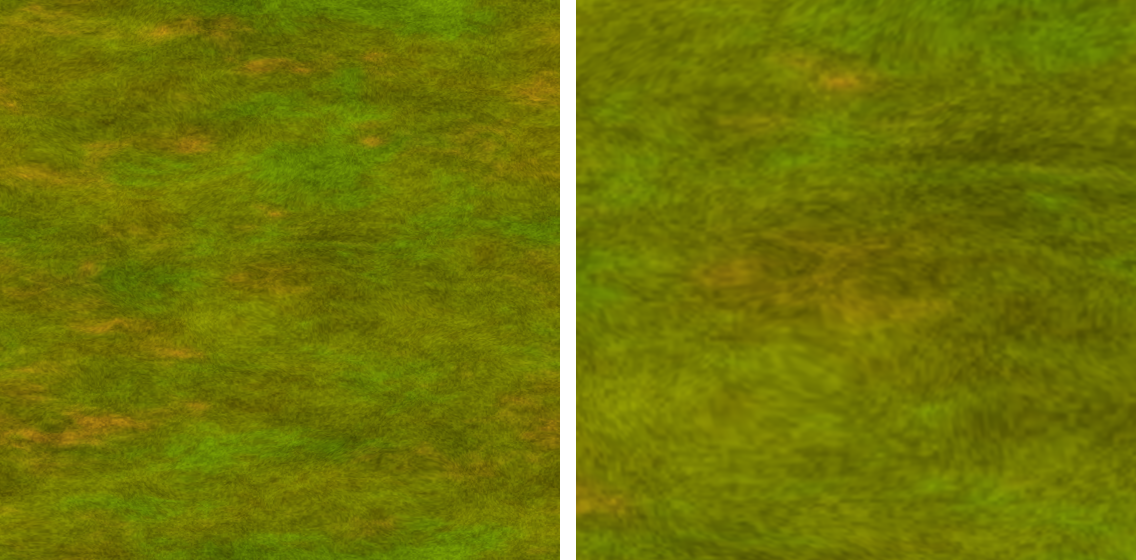
Left: the whole. Right: its middle third, enlarged.
A Shadertoy shader for this texture:

```glsl
// Seamless mown grass: soft horizontal green drifts, dry tan patches and fine grain.

const vec3 GRASS = vec3(0.428, 0.456, 0.012);
const vec3 LUSH = vec3(0.375, 0.490, 0.014);
const vec3 OLIVE = vec3(0.458, 0.440, 0.010);
const vec3 DRY = vec3(0.700, 0.490, 0.080);
const float DRIFT_CONTRAST = 0.44;
const float TUFT_CONTRAST = 0.34;
const float GRAIN_CONTRAST = 0.36;
const float WARP = 0.018;

// Integer hash of a lattice cell, 0 to 1
float hash(ivec2 cell, int seed) {
    uint h = uint(cell.x) * 1597334677u ^ uint(cell.y) * 3812015801u ^ uint(seed) * 2654435769u;
    h = (h ^ (h >> 16)) * 2146121005u;
    h = (h ^ (h >> 15)) * 2221713035u;
    h ^= h >> 16;
    return float(h & 65535u) / 65535.0;
}

// Value noise that wraps after a whole number of cells
float noise(vec2 uv, ivec2 cells, int seed) {
    vec2 p = fract(uv) * vec2(cells);
    ivec2 a = ivec2(floor(p)) % cells;
    ivec2 b = (a + 1) % cells;
    vec2 f = fract(p);
    f = f * f * (3.0 - 2.0 * f);
    return mix(mix(hash(a, seed), hash(ivec2(b.x, a.y), seed), f.x),
               mix(hash(ivec2(a.x, b.y), seed), hash(b, seed), f.x), f.y);
}

// Layered wrapping noise, centred on zero
float fbm(vec2 uv, ivec2 cells, int octaves, int seed) {
    float sum = 0.0, amplitude = 0.5;
    for (int i = 0; i < octaves; i++) {
        sum += amplitude * (noise(uv, cells, seed + i) - 0.5);
        cells *= 2;
        amplitude *= 0.55;
    }
    return sum;
}

void mainImage(out vec4 fragColor, in vec2 fragCoord) {
    vec2 uv = fragCoord / iResolution.xy;

    // Bend the drifts so they do not follow the lattice
    vec2 bend = vec2(fbm(uv, ivec2(5, 7), 3, 11), fbm(uv, ivec2(6, 8), 4, 23));
    vec2 p = uv + WARP * vec2(5.0, 2.0) * bend;

    // Broad light and hue, then streaky tufts
    float drift = fbm(p, ivec2(5, 14), 5, 31);
    float hue = fbm(p, ivec2(4, 10), 5, 47);
    float tuft = fbm(p, ivec2(32, 80), 3, 59);

    vec3 color = mix(GRASS, LUSH, smoothstep(0.0, 0.30, hue + 0.3 * tuft));
    color = mix(color, OLIVE, smoothstep(0.0, 0.26, -hue - 0.3 * tuft));

    // Dry patches with ragged edges and a faint halo
    float patchField = fbm(p, ivec2(6, 16), 4, 71) - 0.30 * hue + 0.22 * tuft;
    float dryness = 0.24 * smoothstep(0.08, 0.26, patchField)
                  + 0.46 * smoothstep(0.21, 0.38, patchField);
    color = mix(color, DRY, dryness);

    // Fine blades, slightly wider than tall
    float grain = 0.5 * (noise(p, ivec2(180, 240), 83) - 0.5)
                + 0.5 * (noise(p, ivec2(310, 380), 97) - 0.5);
    float light = 1.0 + DRIFT_CONTRAST * drift + TUFT_CONTRAST * tuft + GRAIN_CONTRAST * grain;

    fragColor = vec4(clamp(color * light, 0.0, 1.0), 1.0);
}
```
